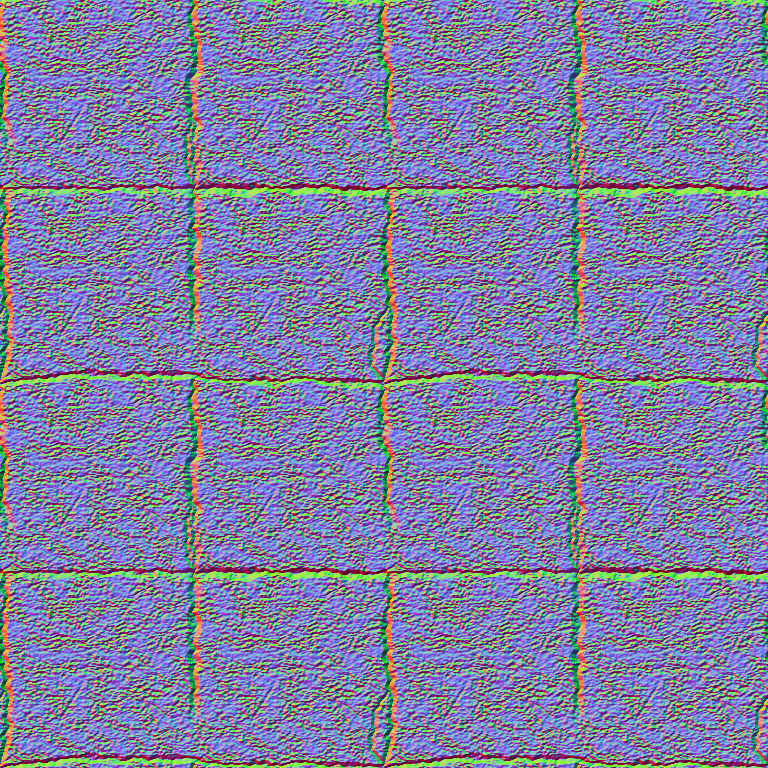
A Shadertoy shader for this texture map:

```glsl
vec2 latticeGradient(vec2 cell) {
    float angle = 6.2832 * fract(sin(dot(cell, vec2(127.1, 311.7))) * 43758.5);
    return vec2(cos(angle), sin(angle));
}

// Gradient noise that wraps after a whole number of cells
float noise(vec2 p, vec2 period) {
    vec2 c = floor(p), f = p - c;
    vec2 u = f * f * f * (f * (f * 6.0 - 15.0) + 10.0);
    vec2 lo = mod(c, period), hi = mod(c + 1.0, period);
    float a = dot(latticeGradient(lo), f);
    float b = dot(latticeGradient(vec2(hi.x, lo.y)), f - vec2(1, 0));
    float d = dot(latticeGradient(vec2(lo.x, hi.y)), f - vec2(0, 1));
    float e = dot(latticeGradient(hi), f - 1.0);
    return mix(mix(a, b, u.x), mix(d, e, u.x), u.y);
}

// Noise that fills one tile with the given number of cells
float tileNoise(vec2 q, vec2 cells) {
    return noise(q * cells, cells);
}

float groove(float d, float width) {
    return max(0.0, 1.0 - abs(d) / width);
}

float crack(vec2 q, vec2 a, vec2 b) {
    vec2 ab = b - a;
    float t = clamp(dot(q - a, ab) / dot(ab, ab), 0.0, 1.0);
    return groove(length(q - a - t * ab), 0.012) * smoothstep(0.0, 0.2, t) * (1.0 - smoothstep(0.8, 1.0, t));
}

// Wavy offset along a joint, alternating between two kinds
float wobble(float t, float kind, float freq) {
    return noise(vec2(t * freq, mod(kind, 2.0) * 3.0 + 0.5), vec2(2.0 * freq, 6.0));
}

// Gritty face, the same on every tile
float stoneHeight(vec2 q) {
    vec2 local = fract(q);
    q += 0.018 * vec2(tileNoise(q, vec2(7, 9)), tileNoise(q, vec2(8, 11)));
    float rough = 0.5 + 0.85 * smoothstep(-0.3, 0.25, tileNoise(q, vec2(9, 15)));
    vec2 patchOffset = local - vec2(0.33, 0.79);
    rough += 0.4 * exp(-dot(patchOffset, patchOffset) * 60.0);
    float h = 0.013 * tileNoise(q, vec2(27, 47));
    h += 0.017 * tileNoise(q, vec2(43, 67));
    h += 0.011 * tileNoise(q, vec2(67, 89));
    h *= rough;

    // Short veins and three longer cracks
    h -= 0.007 * groove(tileNoise(q, vec2(9, 17)), 0.1) * rough;
    vec2 bent = local + 0.03 * tileNoise(q, vec2(12, 14));
    h -= 0.014 * crack(bent, vec2(0.2, 0.5), vec2(0.72, 0.49));
    h -= 0.010 * crack(bent, vec2(0.5, 0.47), vec2(0.98, 0.17));
    h -= 0.010 * crack(bent, vec2(0.42, 0.42), vec2(0.28, 0.2));
    return h;
}

// Upright joints: every other one fades out low in its row, the rest split
float uprightJoint(vec2 q) {
    float column = round(q.x), row = floor(q.y), y = q.y - row;
    float d = q.x - column - 0.05 * wobble(q.y, column, 4.0) - 0.02 * wobble(q.y, column, 17.0);
    float width = 0.025 + 0.022 * wobble(q.y, column + 1.0, 7.0);
    float worn = 0.85 + 0.6 * wobble(q.y, column, 9.0);
    if (mod(column + row, 2.0) > 0.5) {
        return groove(d, width) * worn * smoothstep(0.17, 0.4, y);
    }
    float spread = mod(column, 2.0) < 0.5 ? 0.09 : 0.035;
    float low = 1.0 - smoothstep(0.26, 0.42, y);
    float branch = d + spread * low * smoothstep(-0.02, 0.09, y);
    float strand = groove(branch, 0.018) * 0.5 * (1.0 - smoothstep(0.38, 0.44, y));
    return max(groove(d, width) * worn * (1.0 - 0.3 * low), strand);
}

// Level joints: lower wall broader than the upper one
float levelJoint(vec2 q) {
    float row = round(q.y), odd = mod(row, 2.0);
    float d = q.y - row - 0.06 * wobble(q.x, row, 2.0) - 0.016 * wobble(q.x, row, 11.0);
    float bold = mix(0.72, 0.6 + 0.4 * smoothstep(0.95, 1.05, mod(q.x, 2.0)), odd);
    float width = 0.026 * bold * (1.0 + 1.1 * wobble(q.x, row + 1.0, 5.0));
    return groove(d, width * (d < 0.0 ? 1.3 : 0.85)) * bold;
}

float height(vec2 q) {
    // Chipped joint edges
    vec2 chipped = q + 0.016 * vec2(tileNoise(q, vec2(19, 31)), tileNoise(q, vec2(23, 29)));
    float joint = max(uprightJoint(chipped), levelJoint(chipped));
    return stoneHeight(q) * (1.0 - 0.25 * joint) - 0.075 * joint;
}

void mainImage(out vec4 fragColor, in vec2 fragCoord) {
    // Four tiles each way
    vec2 q = 4.0 * fragCoord / iResolution.xy - vec2(0.015, 0.02);
    vec2 e = vec2(0.003, 0.0);
    vec2 slope = vec2(height(q + e.xy) - height(q - e.xy),
                      height(q + e.yx) - height(q - e.yx)) / (2.0 * e.x);

    // Slope encoded as colour, with steep walls darkened in blue
    vec3 normal = normalize(vec3(slope.x, -slope.y, 1.0));
    fragColor = vec4(0.5 + 0.5 * normal.xy, 0.96 * pow(normal.z, 1.2), 1.0);
}
```
